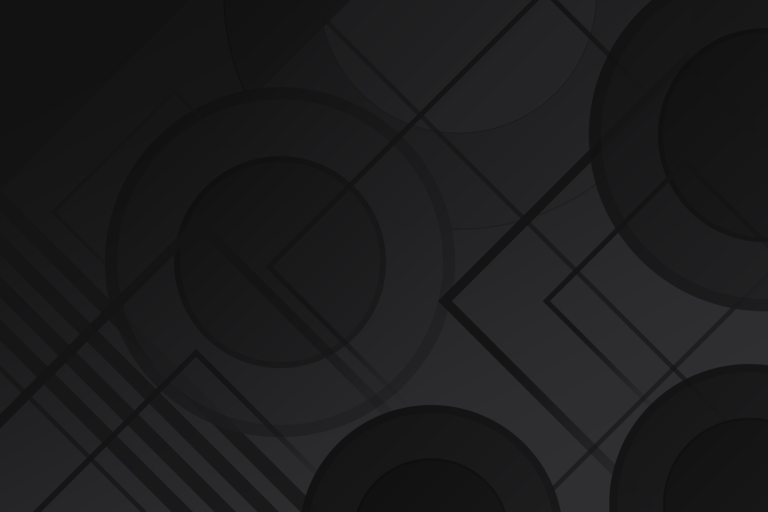
This background is drawn by a Shadertoy shader. Its source:

```glsl
const float INK = 0.078;
const vec3 TINT = vec3(0.99, 0.99, 1.04);

float coverage(float dist, float blur) {
    return 1.0 - smoothstep(-blur, blur, dist);
}

float segmentDistance(vec2 p, vec2 a, vec2 b) {
    vec2 ab = b - a;
    float along = clamp(dot(p - a, ab) / dot(ab, ab), 0.0, 1.0);
    return length(p - a - ab * along);
}

// Disc lit from the lower right, with a darker rim
float disc(float shade, vec2 p, vec2 center, float radius, float rim,
           vec2 tones, float opacity, float blur) {
    vec2 q = p - center;
    float dist = length(q) - radius;
    float light = clamp(dot(q, vec2(1.0, -1.0)) / (2.8 * radius) + 0.5, 0.0, 1.0);
    float tone = mix(tones.x, tones.y, light);
    tone *= mix(0.83, 1.0, coverage(dist + rim, blur));
    return mix(shade, tone, opacity * coverage(dist, blur));
}

// Diamond outline fading away from its upper left side
float diamond(float shade, vec2 p, vec2 center, float radius,
              float halfWidth, float reach, float opacity, float blur) {
    vec2 q = p - center;
    float dist = abs(abs(q.x) + abs(q.y) - radius) * 0.7071 - halfWidth;
    float fade = 1.0 - smoothstep(0.15 * reach, reach, q.x - q.y + radius);
    return mix(shade, INK, opacity * fade * coverage(dist, blur));
}

float stroke(float shade, vec2 p, vec2 a, vec2 b,
             float halfWidth, float opacity, float blur) {
    float dist = segmentDistance(p, a, b) - halfWidth;
    return mix(shade, INK, opacity * coverage(dist, blur));
}

// Evenly spaced diagonal bars
float bars(float shade, float across, float period, float count, float blur) {
    float index = across / period;
    float dist = (abs(fract(index) - 0.25) - 0.25) * period;
    dist = min(dist, (1.0 - fract(index)) * period);
    float inside = step(0.0, index) * step(index, count);
    return mix(shade, INK, 0.75 * inside * coverage(dist * 0.7071, blur));
}

void mainImage(out vec4 fragColor, in vec2 fragCoord) {
    vec2 p = fragCoord / iResolution.y;
    float blur = 0.8 / iResolution.y;
    float diagonal = p.x + 1.0 - p.y;

    // Ground gradient
    float rise = 0.3 * p.x + 0.55 * (1.0 - p.y);
    float shade = mix(0.08, 0.185, smoothstep(0.1, 0.85, rise));

    // Upper left panel and lower left bars
    float panel = (diagonal - 0.371) * 0.7071;
    shade -= 0.008 * coverage(panel, blur);
    shade = mix(shade, INK, 0.6 * coverage(abs(panel) - 0.002, blur));
    shade = bars(shade, 0.629 - p.x - p.y, 0.084, 4.0, blur);

    // Top discs with a dark wedge
    vec2 topCenter = vec2(0.895, 1.010);
    shade = disc(shade, p, topCenter, 0.459, 0.003, vec2(0.068, 0.148), 0.9, blur);
    float wedge = max((diagonal - 0.684) * 0.7071, length(p - topCenter) - 0.459);
    shade -= 0.012 * coverage(wedge, blur);
    float innerTop = max(length(p - topCenter) - 0.270, (0.684 - diagonal) * 0.7071);
    float topTone = mix(0.115, 0.145, smoothstep(0.65, 1.3, diagonal));
    shade = mix(shade, topTone, coverage(innerTop, blur));
    shade = mix(shade, INK, 0.5 * coverage(abs(innerTop) - 0.001, blur));

    // Left discs
    vec2 leftCenter = vec2(0.547, 0.488);
    shade = disc(shade, p, leftCenter, 0.342, 0.024, vec2(0.076, 0.158), 0.82, blur);
    shade = disc(shade, p, leftCenter, 0.207, 0.012, vec2(0.070, 0.118), 0.85, blur);

    // Outlines and long strokes
    vec2 rightDiamond = vec2(1.338, 0.412);
    shade = stroke(shade, p, vec2(0.629, 0.967), vec2(1.5, 0.096), 0.0045, 0.65, blur);
    shade = stroke(shade, p, vec2(1.5, 0.465), vec2(1.035, 0.0), 0.0045, 0.6, blur);
    shade = stroke(shade, p, vec2(0.0, 0.281), vec2(0.281, 0.0), 0.0045, 0.7, blur);
    shade = diamond(shade, p, vec2(0.387, -0.217), 0.781, 0.0100, 0.95, 0.95, blur);
    shade = diamond(shade, p, vec2(0.383, -0.275), 0.586, 0.0055, 0.60, 0.95, blur);
    shade = diamond(shade, p, vec2(0.340, 0.586), 0.236, 0.0035, 0.32, 0.80, blur);
    shade = diamond(shade, p, vec2(1.064, 0.479), 0.539, 0.0050, 0.60, 0.95, blur);
    shade = diamond(shade, p, rightDiamond, 0.469, 0.0095, 0.95, 1.0, blur);

    // Upper right discs
    vec2 cornerCenter = vec2(1.494, 0.736);
    shade = disc(shade, p, cornerCenter, 0.344, 0.024, vec2(0.076, 0.130), 0.85, blur);
    shade = disc(shade, p, cornerCenter, 0.209, 0.010, vec2(0.068, 0.100), 0.85, blur);
    shade = diamond(shade, p, rightDiamond, 0.271, 0.0050, 0.50, 0.95, blur);

    // Lower discs
    vec2 lowCenter = vec2(0.842, -0.049);
    shade = disc(shade, p, lowCenter, 0.258, 0.016, vec2(0.078, 0.122), 0.95, blur);
    shade = disc(shade, p, lowCenter, 0.154, 0.005, vec2(0.065, 0.092), 0.95, blur);
    vec2 lowRightCenter = vec2(1.463, 0.016);
    shade = disc(shade, p, lowRightCenter, 0.273, 0.016, vec2(0.082, 0.130), 0.92, blur);
    shade = disc(shade, p, lowRightCenter, 0.168, 0.005, vec2(0.072, 0.100), 0.92, blur);

    fragColor = vec4(shade * TINT, 1.0);
}
```
